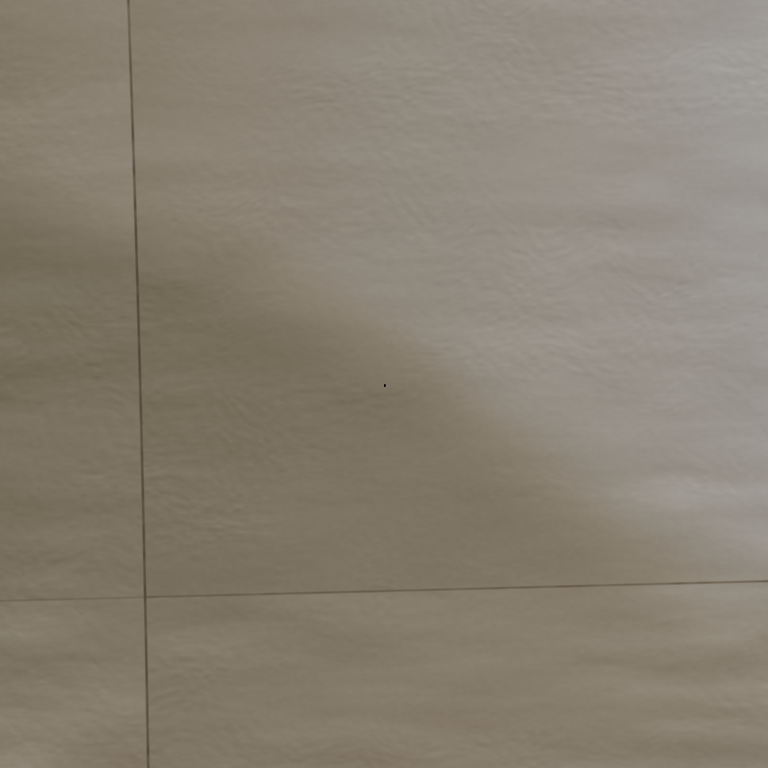
Give the GLSL for this texture, as a WebGL 1 fragment shader.

```glsl
precision highp float;
// Large travertine-look floor tiles with thin joints, streaky veins and a soft diagonal shadow.

uniform vec2 u_resolution;

const vec3 SHADE_COLOR = vec3(0.440, 0.406, 0.332);
const vec3 STONE_COLOR = vec3(0.530, 0.490, 0.428);
const vec3 SHEEN_COLOR = vec3(0.618, 0.602, 0.582);
const vec3 VEIN_TINT   = vec3(0.043, 0.048, 0.053);
const vec3 JOINT_V     = vec3(0.320, 0.280, 0.220);
const vec3 JOINT_H     = vec3(0.385, 0.335, 0.270);
const vec3 SPECK_COLOR = vec3(0.040, 0.035, 0.030);

const float TILE_PITCH    = 1.0;
const vec2  JOINT_HALF    = vec2(0.0013, 0.0010); // vertical, horizontal
const float JOINT_SOFT    = 0.0010;
const vec2  SPECK_CENTER  = vec2(0.501, 0.498);
const vec2  SPECK_HALF    = vec2(0.0014, 0.0022);
const float RELIEF_GAIN   = 0.058;
const float GRAIN_GAIN    = 0.010;
const float SHADOW_SOFT   = 0.070;

float hash(vec2 p) {
    return fract(sin(dot(p, vec2(127.1, 311.7))) * 4375.85);
}

float noise(vec2 p) {
    vec2 i = floor(p), f = fract(p);
    f = f * f * (3.0 - 2.0 * f);
    return mix(mix(hash(i), hash(i + vec2(1.0, 0.0)), f.x),
               mix(hash(i + vec2(0.0, 1.0)), hash(i + vec2(1.0, 1.0)), f.x), f.y);
}

float fbm(vec2 p) {
    float sum = 0.0, amp = 0.5;
    for (int i = 0; i < 4; i++) {
        sum += amp * noise(p);
        p = p * 2.03 + vec2(17.3, 9.1);
        amp *= 0.5;
    }
    return sum;
}

// Horizontal bands: layered sines whose phase wanders, broken up by stretched noise.
float veins(vec2 p, float seed) {
    float sum = 0.0, amp = 0.35, freq = 28.0;
    for (int i = 0; i < 3; i++) {
        float wander = noise(p * vec2(4.0, 7.0) * (1.0 + 0.6 * float(i)) + seed);
        sum += amp * sin(p.y * freq + 5.0 * wander + seed);
        freq *= 1.9;
        amp *= 0.6;
    }
    float streaks = fbm(p * vec2(6.0, 34.0) + seed) - 0.47;
    return 0.50 * sum + 1.7 * streaks;
}

// Fine rippled surface height: long wavy ridges with shorter crumbs between.
float surface(vec2 p) {
    vec2 bend = vec2(noise(p * 18.0), noise(p * 14.0 + 31.0)) * 0.03;
    return 0.65 * fbm((p + bend) * vec2(20.0, 66.0)) + 0.35 * noise((p + bend) * vec2(90.0, 140.0));
}

// Tile coordinates following the slightly skewed joints.
vec2 tileSpace(vec2 p) {
    float jointX = 0.193 - 0.016 * p.y - 0.010 * p.y * p.y;
    float jointY = 0.2175 + 0.0258 * p.x;
    return (p - vec2(jointX, jointY)) / TILE_PITCH;
}

// Brightness from 0 (shade) to 1 (sheen), split by a curved shadow edge.
float lighting(vec2 p) {
    float lit = 0.38 + 0.62 * p.x + 0.15 * (p.y - 0.75);
    float shaded = 0.05 + 0.32 * p.x + 0.36 * (0.5 - p.y);
    float edge = 0.73 - 0.17 * p.x - 0.42 * p.x * p.x + 0.03 * (noise(p * 6.0) - 0.5);
    float soft = SHADOW_SOFT + 0.10 * p.x * p.x;
    float open = smoothstep(-soft, soft, p.y - edge) * smoothstep(0.16, 0.32, p.y);
    return mix(shaded, lit, open);
}

void main() {
    vec2 uv = gl_FragCoord.xy / u_resolution;
    vec2 px = 1.0 / u_resolution;
    vec2 tile = tileSpace(uv);
    vec2 cell = floor(tile);
    float seed = 40.0 * hash(cell + 3.0);
    float leftTile = 1.0 - step(0.0, cell.x);
    float lowerTile = 1.0 - step(0.0, cell.y);

    // Stone under the light, with a slight tone change per tile
    float light = lighting(uv) + 0.07 * lowerTile + 0.09 * leftTile;
    light += 0.18 * (fbm(uv * vec2(3.0, 8.0) + seed) - 0.47);
    vec3 color = mix(SHADE_COLOR, STONE_COLOR, clamp(light * 2.0, 0.0, 1.0));
    color = mix(color, SHEEN_COLOR, clamp(light * 2.0 - 1.0, 0.0, 1.1));

    // Veins, quieter in the middle of the large tile
    float strength = 0.45 + 0.50 * smoothstep(0.18, 0.48, abs(uv.x - 0.45)) + 0.30 * lowerTile;
    color += VEIN_TINT * strength * veins(uv, seed);

    // Embossed ripples and fine grain
    vec2 lightStep = vec2(0.0008, 0.0034);
    float wornPatch = 0.45 + smoothstep(0.35, 0.65, fbm(uv * vec2(4.0, 9.0) + 7.0));
    color += RELIEF_GAIN * wornPatch * (surface(uv + seed) - surface(uv + seed + lightStep));
    color += GRAIN_GAIN * (noise(uv * vec2(200.0, 280.0)) - 0.5);

    // Joints, uneven along their length
    vec2 toJoint = TILE_PITCH * min(fract(tile), 1.0 - fract(tile));
    vec2 joint = 1.0 - smoothstep(JOINT_HALF - JOINT_SOFT, JOINT_HALF + JOINT_SOFT + 0.5 * px, toJoint);
    vec2 wear = 0.65 + 0.35 * vec2(noise(vec2(uv.y * 90.0, 2.0)), noise(vec2(uv.x * 60.0, 5.0)));
    wear.x *= mix(1.0, 0.75, smoothstep(0.65, 1.0, uv.y));
    wear.y *= mix(0.90, 0.50, leftTile);
    color = mix(color, JOINT_H, joint.y * wear.y);
    color = mix(color, JOINT_V, joint.x * wear.x);

    // Small dark chip
    float chip = length((uv - SPECK_CENTER) / SPECK_HALF);
    color = mix(color, SPECK_COLOR, 1.0 - smoothstep(0.6, 1.2, chip));

    gl_FragColor = vec4(color, 1.0);
}
```
